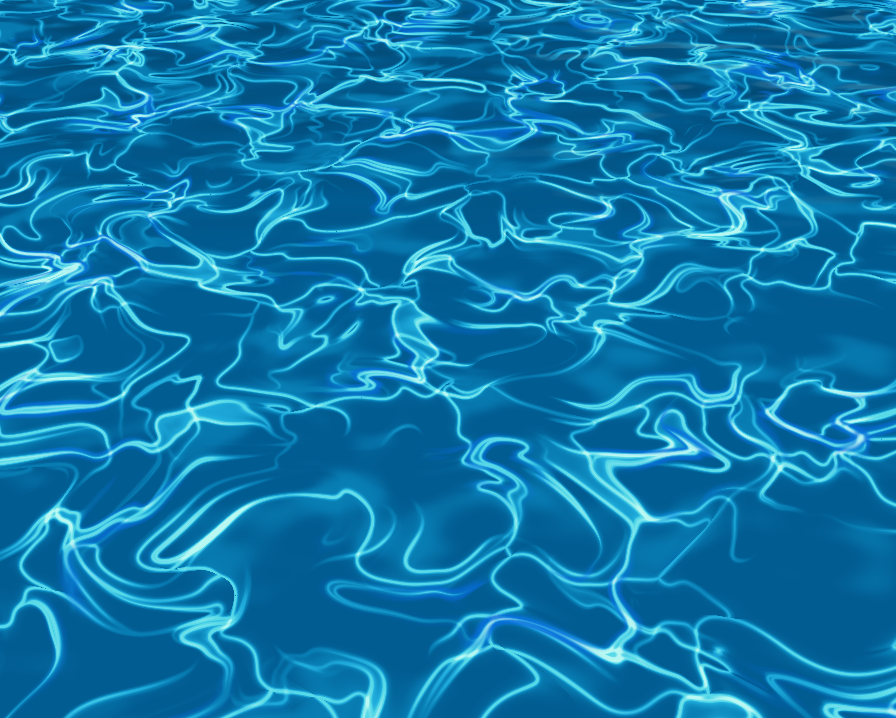
Give the GLSL for this texture, as a WebGL 1 fragment shader.

```glsl
precision highp float;
// Sunlit pool water: bright caustic threads and ribbons over deep blue, in perspective.
uniform vec2 u_resolution;

#define HORIZON 1.55
#define SCALE_X 6.0
#define SCALE_Y 11.0
#define WARP 1.15
#define FINE_WARP 0.42
#define THREAD_WIDTH 0.0023
#define THREAD_GAIN 0.92
#define GLOW_GAIN 0.20
#define SHEET_GAIN 0.44
#define AMBIENT_GAIN 0.23
#define FRINGE_GAIN 0.75
#define GLINT_GAIN 0.35

const vec3 SHADOW = vec3(0.01, 0.27, 0.43);
const vec3 DEEP = vec3(0.005, 0.36, 0.57);
const vec3 MID = vec3(0.03, 0.49, 0.70);
const vec3 CYAN = vec3(0.12, 0.67, 0.86);
const vec3 PALE = vec3(0.34, 0.85, 0.91);
const vec3 HOT = vec3(0.72, 0.97, 0.95);
const vec3 FRINGE_BLUE = vec3(0.03, 0.42, 0.86);
const vec3 GLINT = vec3(0.42, 0.62, 0.70);

vec2 hash2(vec2 p) {
  vec2 k = vec2(dot(p, vec2(127.1, 311.7)), dot(p, vec2(269.5, 183.3)));
  return fract(sin(k) * 43758.5453);
}

float corner(vec2 cell, vec2 offset) {
  return dot(hash2(cell) * 2.0 - 1.0, offset);
}

// Gradient noise, centred on zero
float noise(vec2 p) {
  vec2 i = floor(p), f = fract(p), e = vec2(1.0, 0.0);
  vec2 u = f * f * f * (f * (f * 6.0 - 15.0) + 10.0);
  float low = mix(corner(i, f), corner(i + e.xy, f - e.xy), u.x);
  float high = mix(corner(i + e.yx, f - e.yx), corner(i + e.xx, f - e.xx), u.x);
  return mix(low, high, u.y);
}

// Zero along the borders between cells
float cellBorder(vec2 p) {
  vec2 i = floor(p), f = fract(p);
  float nearest = 8.0, second = 8.0;
  for (int y = -1; y <= 1; y++) {
    for (int x = -1; x <= 1; x++) {
      vec2 g = vec2(float(x), float(y));
      float d = length(g + hash2(i + g) - f);
      second = min(second, max(nearest, d));
      nearest = min(nearest, d);
    }
  }
  return second - nearest;
}

// Screen position to the water plane
vec2 toWater(vec2 uv) {
  float s = 1.0 / (HORIZON - uv.y);
  return vec2((uv.x - 0.62) * SCALE_X, SCALE_Y) * s + 20.0;
}

// Cell net, two ribbon fields and one plain contour field
vec4 lightFields(vec2 uv) {
  vec2 p = toWater(uv);
  p += WARP * vec2(noise(p * 0.9), noise(p * 0.9 + 17.3));
  p += FINE_WARP * vec2(noise(p * 2.3 + 5.7), noise(p * 2.3 + 31.1));
  return vec4(cellBorder(p * 0.8), noise(p * 0.85 + 43.0) + 0.05,
              noise(p * 1.2 + 71.0) - 0.08, noise(p * 1.05 + 97.0));
}

void main() {
  vec2 uv = gl_FragCoord.xy / u_resolution.y;
  vec2 p = toWater(uv);
  float s = 1.0 / (HORIZON - uv.y);
  float far = smoothstep(0.55, 1.0, uv.y);

  // Slopes turn field values into screen distances; flat fields widen
  float h = 0.0003;
  vec4 f = lightFields(uv);
  vec4 fx = (lightFields(uv + vec2(h, 0.0)) - f) / h;
  vec4 fy = (lightFields(uv + vec2(0.0, h)) - f) / h;
  vec4 slope = sqrt(fx * fx + fy * fy + 1.3 * s * s * s * s);

  // Ribbons swell and close to a single thread
  vec2 halfWidth = 0.016 + 0.13 * vec2(noise(p * 0.9 + 57.0), noise(p * 0.8 + 83.0));
  f.yz = halfWidth - abs(f.yz);
  vec4 d = f / slope;

  // Strength of each thread drifts across the water
  vec4 drift = vec4(noise(p * 0.7 + 3.0), noise(p * 0.6 + 11.0),
                    noise(p * 0.65 + 23.0), noise(p * 0.8 + 37.0));
  vec4 mask = smoothstep(vec4(-0.40, -0.18, -0.12, -0.06), vec4(0.1, 0.12, 0.18, 0.24), drift);

  // Sharp threads whose glow falls mostly to the lit side
  float w = max(THREAD_WIDTH / s, 0.0018);
  vec4 core = exp(-d * d / (w * w));
  vec4 glow = exp(-abs(d) / (w * 4.0)) * smoothstep(-5.0 * w, w, d);
  float light = dot(mask, THREAD_GAIN * core + GLOW_GAIN * glow);

  // Translucent sheets fill the ribbons, brightest along their edges
  vec2 sheet = smoothstep(-w, w, d.yz) * (0.65 + 0.35 * glow.yz);
  light += SHEET_GAIN * dot(sheet, mask.yz);
  light *= 1.0 - 0.3 * far;

  // Soft ambient variation of the pool floor
  float ambient = noise(p * 1.1 + 101.0) + 0.6 * noise(p * vec2(2.0, 2.8) + 113.0);
  light += AMBIENT_GAIN * smoothstep(-0.05, 0.45, ambient);

  // Colour ramp from deep water to hot light
  float ripple = noise(p * vec2(0.9, 2.0) + 131.0);
  vec3 col = mix(DEEP, SHADOW, clamp(far * (0.45 + 1.3 * ripple), 0.0, 1.0));
  col = mix(col, MID, smoothstep(0.02, 0.29, light));
  col = mix(col, CYAN, smoothstep(0.29, 0.70, light));
  col = mix(col, PALE, smoothstep(0.66, 1.05, light));
  col = mix(col, HOT, smoothstep(1.1, 1.9, light));

  // Blue dispersion beside some ribbons
  vec2 shifted = (d.yz + 2.0 * w) / (1.3 * w);
  vec2 patches = smoothstep(0.02, 0.25, drift.wx) * mask.yz;
  float fringe = dot(exp(-shifted * shifted), patches);
  col = mix(col, FRINGE_BLUE, clamp(FRINGE_GAIN * fringe, 0.0, 0.8));

  // Greyish sky glints on the distant surface
  float glint = smoothstep(0.16, 0.34, noise(p * vec2(1.1, 2.6) + 151.0));
  col = mix(col, GLINT, GLINT_GAIN * glint * far * smoothstep(0.3, 1.2, uv.x));
  gl_FragColor = vec4(col, 1.0);
}
```
